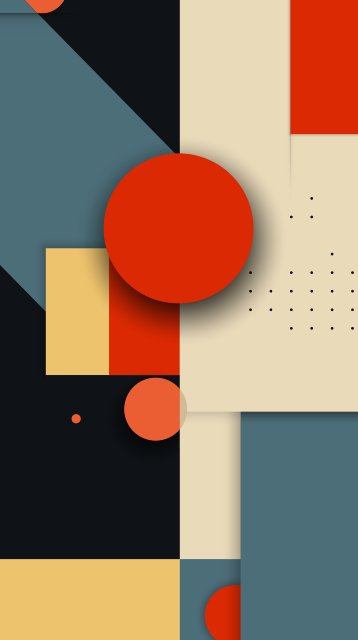
Give the GLSL for this background, as a Shadertoy shader.

```glsl
const vec3 INK = vec3(0.06, 0.075, 0.09);
const vec3 TEAL = vec3(0.30, 0.43, 0.47);
const vec3 CREAM = vec3(0.915, 0.855, 0.73);
const vec3 RED = vec3(0.86, 0.16, 0.01);
const vec3 ORANGE = vec3(0.92, 0.37, 0.20);
const vec3 YELLOW = vec3(0.935, 0.765, 0.43);
const float SPLIT = 0.2812; // vertical seam between the halves

// Signed distances
float circle(vec2 p, vec2 center, float radius) {
    return length(p - center) - radius;
}

float box(vec2 p, vec2 low, vec2 high) {
    vec2 d = abs(p - 0.5 * (low + high)) - 0.5 * (high - low);
    return length(max(d, 0.0)) + min(max(d.x, d.y), 0.0);
}

// Height above a falling diagonal that meets the left edge at 'start'
float diagonal(vec2 p, float start) {
    return (p.y + 1.018 * p.x - start) / 1.427;
}

// Layering
vec3 paint(vec3 base, vec3 ink, float d, float px) {
    return mix(base, ink, 1.0 - smoothstep(-0.6 * px, 0.6 * px, d));
}

vec3 shade(vec3 base, float d, float blur, float strength) {
    return base * (1.0 - strength * (1.0 - smoothstep(-blur, blur, d)));
}

// Lattice of dots with irregular upper rows
float dotField(vec2 p) {
    vec2 pitch = vec2(0.0319, 0.029);
    vec2 grid = (p - vec2(0.3919, 0.487)) / pitch;
    vec2 cell = floor(grid + 0.5);
    float col = cell.x, row = cell.y;
    bool shown = row == 0.0 ? col > 1.0
        : row < 3.0 ? true
        : row == 3.0 ? col != 1.0
        : row == 4.0 ? col == 4.0
        : row == 6.0 ? col == 2.0 || col == 3.0
        : row == 7.0 && col == 3.0;
    shown = shown && col >= 0.0 && col < 6.0 && row >= 0.0;
    return shown ? length((grid - cell) * pitch) - 0.0021 : 1.0;
}

vec3 leftSide(vec2 p, float px) {
    // Diagonal band and clipped disc
    float upper = diagonal(p, 1.039);
    float band = max(upper, -diagonal(p, 0.586));
    vec3 col = paint(INK, TEAL, band, px);
    float disc = max(circle(p, vec2(0.0651, 1.0195), 0.0404), -upper);
    col = paint(col, ORANGE, disc, px);

    // Narrow crease near the top
    float below = 0.979 - p.y;
    float crease = step(0.0, below) * exp(-below / 0.006);
    col *= 1.0 - 0.4 * crease * (1.0 - smoothstep(0.05, 0.15, p.x));

    // Twin blocks above the dark panel
    float blocks = box(p, vec2(0.0716, 0.414), vec2(SPLIT, 0.612));
    col = shade(col, blocks, 0.018, 0.4);
    col = paint(col, INK, box(p, vec2(0.0716, 0.1263), vec2(SPLIT, 0.414)), px);
    col = paint(col, YELLOW, blocks, px);
    col = paint(col, RED, max(blocks, 0.1706 - p.x), px);
    return paint(col, YELLOW, p.y - 0.1263, px);
}

vec3 rightSide(vec2 p, float px) {
    // Lower strip, corner tile and half disc
    vec3 col = paint(CREAM, TEAL, p.y - 0.1263, px);
    float disc = circle(p, vec2(0.3685, 0.0378), 0.0482);
    col = shade(col, disc, 0.015, 0.45);
    col = paint(col, RED, disc, px);

    // Raised side panel
    float panel = 0.3763 - p.x;
    col = shade(col, panel, 0.03, 0.5);
    col = paint(col, TEAL, panel, px);

    // Upper sheet with its cast shadow
    float sheet = 0.3568 - p.y;
    col = shade(col, sheet, 0.022, p.x > 0.3763 ? 0.85 : 0.25);
    col = paint(col, CREAM, sheet, px);
    col = paint(col, INK, dotField(p), px);

    // Corner block and fading fold below it
    float fold = exp(-abs(p.x - 0.4544) / 0.0015) * smoothstep(0.68, 0.79, p.y);
    col *= 1.0 - 0.15 * fold;
    float block = box(p, vec2(0.4544, 0.7904), vec2(0.7, 1.1));
    col = shade(col, block, 0.006, 0.35);
    return paint(col, RED, block, px);
}

void mainImage(out vec4 fragColor, in vec2 fragCoord) {
    vec2 p = fragCoord / iResolution.xy * vec2(0.56, 1.0);
    float px = 1.0 / iResolution.y;
    vec3 left = leftSide(p, px);
    vec3 right = rightSide(p, px);

    // Small discs: opaque on the left, translucent on the right
    float disc = circle(p, vec2(0.2435, 0.3607), 0.0492);
    left = shade(left, circle(p, vec2(0.238, 0.346), 0.049), 0.03, 0.75);
    left = paint(left, ORANGE, disc, px);
    left = paint(left, ORANGE, circle(p, vec2(0.1191, 0.3457), 0.0072), px);
    right = paint(right, vec3(0.82, 0.73, 0.59), disc, px);
    vec3 col = paint(right, left, p.x - SPLIT, px);

    // Large floating disc
    col = shade(col, circle(p, vec2(0.285, 0.624), 0.117), 0.05, 0.88);
    col = paint(col, RED, circle(p, vec2(0.2793, 0.6432), 0.1172), px);
    fragColor = vec4(col, 1.0);
}
```
